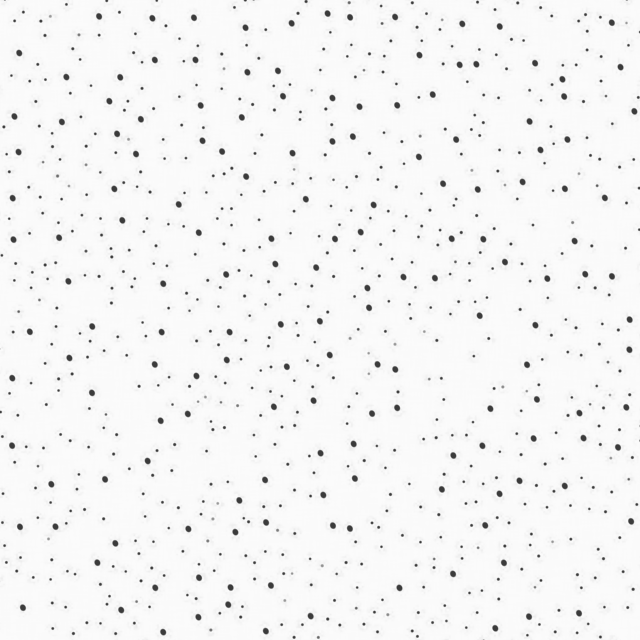
Write a Shadertoy shader that draws this pattern.

```glsl
// Scattered charcoal dots in two sizes on an off-white woven ground.
// Each size sits on its own jittered grid with random gaps; small dots keep
// clear of large ones, and a faint speckle surrounds every dot.

#define LARGE_CELLS 15.0
#define SMALL_CELLS 32.0
#define LARGE_SHARE 0.68
#define SMALL_SHARE 0.80
#define LARGE_RADIUS 0.0047
#define SMALL_RADIUS 0.0021
#define CLEARANCE 0.019
#define EDGE_SOFTNESS 0.0014
#define HALO_RADIUS 0.015
#define SPECKLE 0.055
#define WEAVE 0.008

const vec3 GROUND = vec3(0.986);
const vec3 INK = vec3(0.23);

float hash(vec2 p) {
    return fract(sin(dot(p, vec2(127.1, 311.7))) * 43758.5);
}

vec2 hash2(vec2 p) {
    return vec2(hash(p + 3.7), hash(p + 41.3));
}

float valueNoise(vec2 p) {
    vec2 i = floor(p), f = fract(p);
    f = f * f * (3.0 - 2.0 * f);
    return mix(mix(hash(i), hash(i + vec2(1, 0)), f.x),
               mix(hash(i + vec2(0, 1)), hash(i + vec2(1, 1)), f.x), f.y);
}

mat2 rotation(float a) {
    return mat2(cos(a), sin(a), -sin(a), cos(a));
}

// Distance to a dot centre, stretched a little along a falling diagonal
float dotDistance(vec2 offset) {
    return length(rotation(0.65) * offset * 1.0 * mat2(1.0)
                  * 1.0 + 0.08 * vec2(offset.y, offset.x));
}

// Distance from p to the closest large dot
float largeDistance(vec2 p) {
    vec2 home = floor(p * LARGE_CELLS);
    float nearest = 1.0;
    for (int y = -1; y <= 1; y++)
    for (int x = -1; x <= 1; x++) {
        vec2 cell = home + vec2(x, y);
        if (hash(cell + 17.0) > LARGE_SHARE) continue;
        vec2 centre = (cell + 0.5 + 0.74 * (hash2(cell) - 0.5)) / LARGE_CELLS;
        nearest = min(nearest, dotDistance(p - centre));
    }
    return nearest;
}

// Coverage of a soft-edged disc
float disc(float d, float radius, float soft) {
    return 1.0 - smoothstep(radius - soft, radius + soft, d);
}

// Ink coverage (x) and distance to the closest small dot (y)
vec2 smallDots(vec2 p, float soft) {
    mat2 turn = rotation(0.4);
    vec2 home = floor(turn * p * SMALL_CELLS);
    vec2 result = vec2(0.0, 1.0);
    for (int y = -1; y <= 1; y++)
    for (int x = -1; x <= 1; x++) {
        vec2 cell = home + vec2(x, y);
        float share = SMALL_SHARE + 0.5 * (valueNoise(cell * 0.22) - 0.5);
        if (hash(cell + 71.0) > share) continue;
        vec2 place = cell + 0.5 + 0.72 * (hash2(cell + 9.0) - 0.5);
        vec2 centre = transpose(turn) * place / SMALL_CELLS;
        if (largeDistance(centre) < CLEARANCE) continue;
        float d = length(p - centre);
        float size = SMALL_RADIUS * mix(0.85, 1.1, hash(cell + 23.0));
        float strength = mix(0.5, 1.0, smoothstep(0.0, 0.15, hash(cell + 57.0)));
        result.x = max(result.x, strength * disc(d, size, soft));
        result.y = min(result.y, d);
    }
    return result;
}

void mainImage(out vec4 fragColor, in vec2 fragCoord) {
    vec2 uv = fragCoord / iResolution.y;
    float soft = max(EDGE_SOFTNESS, 0.7 / iResolution.y);

    float large = largeDistance(uv);
    vec2 small = smallDots(uv, soft);
    float ink = max(disc(large, LARGE_RADIUS, soft), small.x);

    // Ground: fine crossed threads and speckle gathered round the dots
    float threads = valueNoise(uv * vec2(60.0, 380.0))
                  + valueNoise(uv * vec2(380.0, 60.0));
    float grain = valueNoise(uv * 300.0);
    float halo = 1.0 - smoothstep(0.006, HALO_RADIUS, min(large - 0.003, small.y));
    vec3 ground = GROUND - WEAVE * 0.5 * threads - SPECKLE * halo * grain * grain;

    fragColor = vec4(mix(ground, INK, ink), 1.0);
}
```
